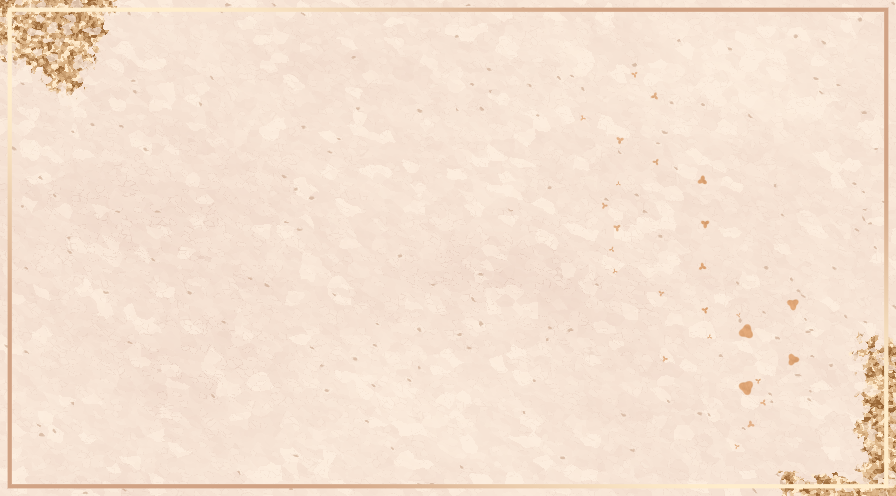
A Shadertoy shader for this background:

```glsl
vec2 hash2(vec2 p) {
    p = fract(p * vec2(0.1031, 0.1137));
    p += dot(p, p.yx + 33.33);
    return fract((p.xx + p.yx) * p.yy * vec2(7.13, 11.71));
}

// Nearest distance, second distance and a random value per cell
vec3 cells(vec2 p) {
    vec2 base = floor(p);
    vec3 best = vec3(9.0, 9.0, 0.0);
    for (int y = -1; y <= 1; y++)
    for (int x = -1; x <= 1; x++) {
        vec2 id = base + vec2(x, y);
        float d = length(id + hash2(id + 71.0) - p);
        if (d < best.x) best = vec3(d, best.x, hash2(id + 217.0).x);
        else best.y = min(best.y, d);
    }
    return best;
}

float waves(vec2 p) {
    float sum = 0.0, amp = 0.5;
    for (int i = 0; i < 4; i++) {
        sum += amp * sin(p.x + 1.7 * sin(p.y)) * cos(p.y + 0.6 * p.x);
        p = mat2(1.6, 1.2, -1.2, 1.6) * p + 2.3;
        amp *= 0.55;
    }
    return sum;
}

float blob(vec2 p, vec2 center, vec2 size) {
    vec2 d = (p - center) / size;
    return exp(-dot(d, d));
}

vec3 stone(vec2 p, vec2 uv) {
    // Grain runs down to the right
    vec2 q = mat2(0.92, 0.39, -0.39, 0.92) * p;
    q = vec2(dot(p, vec2(0.92, -0.39)), dot(p, vec2(0.39, 0.92))) + 3.0;
    vec2 warp = 0.006 * vec2(waves(q * 60.0), waves(q.yx * 70.0 + 4.0));
    vec3 flake = cells((q + warp) * vec2(30.0, 48.0));
    vec3 chip = cells((q + warp) * vec2(62.0, 105.0) + 19.0);

    // Broad rosy and creamy areas
    float rose = blob(uv, vec2(0.15, 0.56), vec2(0.15, 0.13))
               + blob(uv, vec2(0.22, 0.27), vec2(0.10, 0.12))
               + blob(uv, vec2(0.56, 0.44), vec2(0.15, 0.10))
               + 0.5 * blob(uv, vec2(0.69, 0.32), vec2(0.08, 0.10));
    float cream = blob(uv, vec2(0.83, 0.86), vec2(0.16, 0.12))
                + 0.6 * blob(uv, vec2(0.45, 0.17), vec2(0.20, 0.14));
    float tone = 0.66 - 0.30 * rose + 0.25 * cream
               + 0.16 * waves(q * vec2(5.0, 13.0))
               + 0.34 * (flake.z - 0.5) + 0.26 * (chip.z - 0.5);
    tone += 0.22 * smoothstep(0.84, 0.9, flake.z);
    vec3 col = mix(vec3(0.935, 0.842, 0.785), vec3(0.985, 0.922, 0.862), clamp(tone, 0.0, 1.1));

    // Thin cracks and brown specks
    float crack = smoothstep(0.16, 0.0, chip.y - chip.x) * step(0.72, chip.z);
    col -= vec3(0.05, 0.07, 0.07) * crack * (0.5 + 0.5 * rose);
    float speck = smoothstep(0.4, 0.15, chip.x) * step(0.985, chip.z);
    return mix(col, vec3(0.78, 0.64, 0.54), 0.6 * speck);
}

vec3 foil(vec2 p) {
    vec3 leaf = cells(p * vec2(95.0, 120.0) + 40.0);
    vec3 glint = cells(p * 170.0 + 11.0);
    float shine = 0.6 * leaf.z + 0.4 * glint.z + 0.12 * waves(p * 40.0);
    vec3 col = mix(vec3(0.60, 0.40, 0.21), vec3(0.86, 0.70, 0.52), smoothstep(0.1, 0.55, shine));
    return mix(col, vec3(1.0, 0.92, 0.80), smoothstep(0.55, 0.85, shine));
}

float drop(vec2 p, vec2 center, float radius) {
    vec2 d = p - center;
    float d0 = length(d) + 0.0025 * sin(3.0 * atan(d.y, d.x) + center.y * 40.0);
    return smoothstep(0.002, -0.002, d0 - radius);
}

void mainImage(out vec4 fragColor, in vec2 fragCoord) {
    vec2 p = fragCoord / iResolution.y;
    vec2 uv = fragCoord / iResolution.xy;
    float aspect = iResolution.x / iResolution.y;
    float px = 1.0 / iResolution.y;
    vec3 col = stone(p, uv);

    // Copper drops: a zigzag, a column and loose flecks
    float drops = 0.0;
    for (int i = 0; i < 4; i++) {
        float k = float(i), odd = mod(k, 2.0);
        vec2 zigzag = vec2(0.885 - 0.052 * odd, 0.387 - 0.056 * k);
        vec2 column = vec2(0.784 + 0.003 * odd, 0.636 - 0.087 * k);
        drops = max(drops, drop(p, zigzag * vec2(aspect, 1.0), 0.010 + 0.003 * odd));
        drops = max(drops, drop(p, column * vec2(aspect, 1.0), 0.0075 - 0.001 * k));
    }
    for (int i = 0; i < 18; i++) {
        float k = float(i) / 17.0;
        vec2 r = hash2(vec2(i, 5) * 3.7 + 8.0);
        vec2 spot = vec2(mix(0.66, 0.84, k) + 0.14 * (r.x - 0.5), mix(0.85, 0.10, k));
        drops = max(drops, 0.8 * drop(p, spot * vec2(aspect, 1.0), 0.002 + 0.0035 * r.y));
    }
    col = mix(col, vec3(0.85, 0.61, 0.41) + 0.06 * waves(p * 150.0), 0.9 * drops);

    // Torn gold leaf in two corners
    vec2 tl = vec2(p.x, 1.0 - p.y);
    vec2 br = vec2(aspect - p.x, p.y);
    float upper = max(max(tl.x + 0.375 * tl.y - 0.225, 0.8 * tl.y - 0.6 * tl.x - 0.08), tl.y - 0.195);
    float side = max(br.x - 0.068, br.y - 0.31);
    float lower = max(br.x - 0.23, br.y - 0.035);
    float edge = min(upper, min(side, lower));
    edge += 0.022 * waves(p * 45.0) + 0.03 * (cells(p * 85.0).z - 0.5);
    float leafMask = smoothstep(0.004, -0.004, edge);
    float gaps = smoothstep(0.80, 0.88, cells(p * vec2(60.0, 90.0) + 6.0).z);
    col = mix(col, foil(p), leafMask * (1.0 - 0.7 * gaps));

    // Metallic frame, pale at two opposite corners
    float inset = min(min(p.x, aspect - p.x), min(p.y, 1.0 - p.y));
    float line = 1.0 - smoothstep(0.0042 - 0.5 * px, 0.0042 + 0.5 * px, abs(inset - 0.0195));
    float tan0 = smoothstep(0.15, 0.7, abs(uv.x + uv.y - 1.0));
    vec3 metal = mix(vec3(1.0, 0.93, 0.80), vec3(0.82, 0.64, 0.52), tan0);
    col = mix(col, metal, line);

    fragColor = vec4(clamp(col, 0.0, 1.0), 1.0);
}
```
